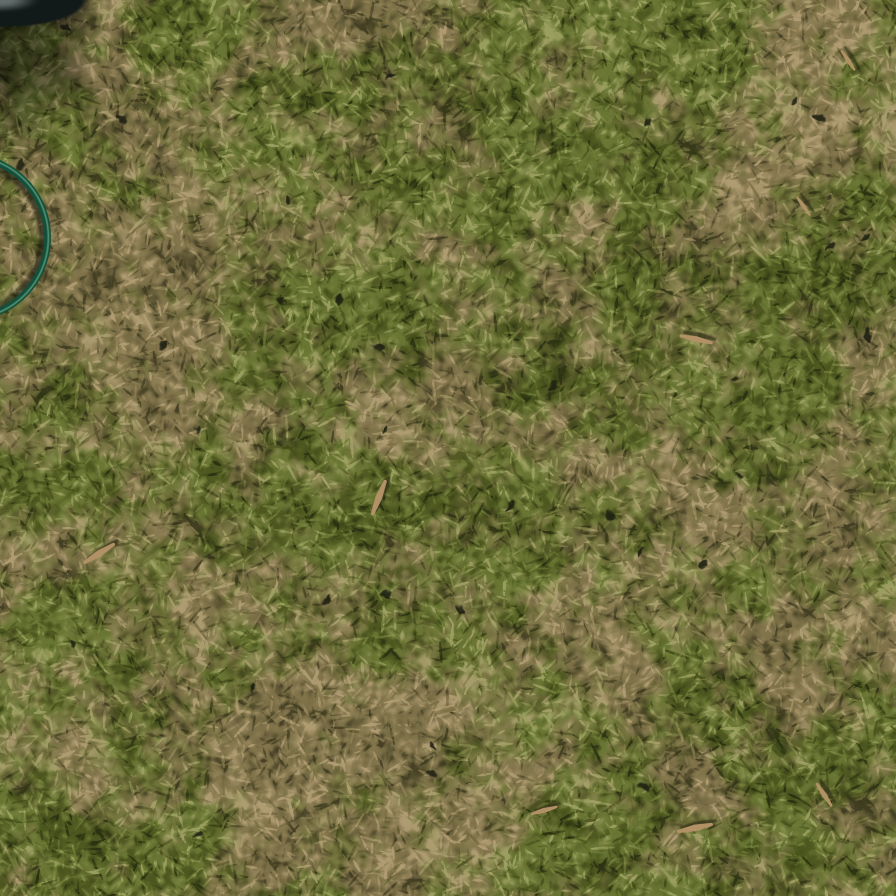
Reproduce this texture procedurally as a WebGL 1 fragment shader.

```glsl
precision highp float;
// A sunlit, patchy lawn seen from above: green turf, dry tan areas, litter and a hose.
// Layered value noise sets dryness and tone, and grids of jittered strokes add blades.
// Tone and dryness then pick a colour from a green ramp and a straw ramp.
uniform vec2 u_resolution;

const float PI = 3.14159265;

float hash(vec2 p) {
  vec3 q = fract(p.xyx * 0.1031);
  q += dot(q, q.yzx + 33.33);
  return fract((q.x + q.y) * q.z);
}

vec2 hash2(vec2 p) {
  return vec2(hash(p), hash(p + 57.3));
}

mat2 rotation(float angle) {
  return mat2(cos(angle), sin(angle), -sin(angle), cos(angle));
}

// Smooth value noise on a grid turned away from the canvas axes
float noise(vec2 p, float frequency, float seed) {
  p = rotation(seed) * p * frequency + seed * 17.0 + 200.0;
  vec2 cell = floor(p);
  vec2 f = fract(p);
  f = f * f * (3.0 - 2.0 * f);
  float low = mix(hash(cell), hash(cell + vec2(1.0, 0.0)), f.x);
  float high = mix(hash(cell + vec2(0.0, 1.0)), hash(cell + 1.0), f.x);
  return mix(low, high, f.y);
}

// Coverage of a tapered stroke centred on the origin
float stroke(vec2 d, float angle, float reach, float width, float blur) {
  d = rotation(angle) * d;
  float along = clamp(d.x, -reach, reach);
  float taper = width * (1.0 - 0.5 * abs(along) / reach);
  return 1.0 - smoothstep(taper - blur, taper + blur, length(d - vec2(along, 0.0)));
}

// Lays one randomly turned blade per cell over the given tone
float addBlades(float tone, vec2 p, float cells, float seed, float width, float spread, float blur) {
  float result = tone;
  for (int j = -1; j <= 1; j++) {
    for (int i = -1; i <= 1; i++) {
      vec2 cell = floor(p * cells) + vec2(float(i), float(j));
      vec2 jitter = hash2(cell + seed);
      vec2 kind = hash2(cell + seed + 131.7);
      float reach = mix(0.35, 0.95, kind.y * kind.y) / cells;
      float cover = stroke(p - (cell + jitter) / cells, kind.x * PI, reach, width, blur);
      float shade = tone + spread * (hash(cell + seed + 271.9) - 0.47);
      result = mix(result, shade, cover);
    }
  }
  return result;
}

// Coverage of sparse litter: some cells hold one stroke
float litter(vec2 p, float cells, float seed, float chance, float reach, float width, float blur) {
  vec2 cell = floor(p * cells);
  vec2 centre = (cell + 0.25 + 0.5 * hash2(cell + seed)) / cells;
  vec2 kind = hash2(cell + seed + 83.1);
  float size = mix(0.55, 1.0, hash(cell + seed + 19.7));
  return step(kind.x, chance) * stroke(p - centre, kind.y * PI, reach * size, width * size, blur);
}

vec3 grassColor(float tone) {
  vec3 color = mix(vec3(0.17, 0.20, 0.07), vec3(0.30, 0.34, 0.12), smoothstep(0.0, 0.33, tone));
  color = mix(color, vec3(0.41, 0.46, 0.20), smoothstep(0.33, 0.66, tone));
  return mix(color, vec3(0.60, 0.62, 0.37), smoothstep(0.66, 1.1, tone));
}

vec3 strawColor(float tone) {
  vec3 color = mix(vec3(0.27, 0.25, 0.14), vec3(0.50, 0.45, 0.29), smoothstep(0.0, 0.55, tone));
  return mix(color, vec3(0.69, 0.61, 0.45), smoothstep(0.5, 1.05, tone));
}

void main() {
  vec2 p = gl_FragCoord.xy / u_resolution.y;
  float blur = 0.7 / u_resolution.y;
  float corner = length((p - vec2(0.0, 1.0)) * vec2(1.0, 0.8));

  // Dry patches, broken up at several scales
  float dryness = 0.30 * noise(p, 6.0, 1.3) + 0.29 * noise(p, 14.0, 2.6)
                + 0.25 * noise(p, 38.0, 0.7) + 0.16 * noise(p, 105.0, 4.1);
  vec2 bare = (p - vec2(0.43, 0.17)) / vec2(0.13, 0.10);
  dryness += 0.10 * exp(-dot(bare, bare)) - 0.12 * (1.0 - smoothstep(0.05, 0.25, corner));
  float dry = smoothstep(0.38, 0.68, dryness);

  // Light and dark clumps, then the blades
  float tone = 0.56 + 0.22 * (noise(p, 11.0, 3.4) - 0.5) + 0.48 * (noise(p, 48.0, 5.2) - 0.5)
             + 0.62 * (noise(p, 150.0, 0.9) - 0.5);
  tone = addBlades(tone, p, 110.0, 11.0, 0.0015, 0.70, blur);
  tone = addBlades(tone, p, 72.0, 43.0, 0.0018, 0.75, blur);
  vec3 color = mix(grassColor(tone), strawColor(tone), dry);

  // Dark holes with ragged edges, and fallen leaves
  vec2 ragged = p + 0.006 * (vec2(noise(p, 140.0, 1.9), noise(p, 140.0, 6.3)) - 0.5);
  color = mix(color, vec3(0.10, 0.11, 0.06), 0.85 * litter(ragged, 20.0, 7.0, 0.09, 0.005, 0.0045, 2.0 * blur));
  color = mix(color, vec3(0.20, 0.19, 0.10), 0.7 * litter(p - 0.004, 6.0, 29.0, 0.22, 0.020, 0.004, 2.0 * blur));
  color = mix(color, vec3(0.70, 0.57, 0.40), litter(p, 6.0, 29.0, 0.22, 0.020, 0.004, blur));

  // Shaded corner with the edge of a dark object
  color *= mix(0.38, 1.0, smoothstep(0.03, 0.15, corner + 0.05 * (noise(p, 30.0, 2.2) - 0.5)));
  float rim = length((p - vec2(0.0, 1.0)) / vec2(0.095, 0.030));
  vec3 objectColor = mix(vec3(0.38, 0.43, 0.42), vec3(0.07, 0.10, 0.10), smoothstep(0.1, 0.5, rim));
  color = mix(color, objectColor, 1.0 - smoothstep(0.95, 1.05, rim));

  // Curved garden hose with a shadow and a highlight
  float hose = length(p - vec2(-0.037, 0.735)) - 0.090;
  color *= 1.0 - 0.45 * (1.0 - smoothstep(0.003, 0.009, abs(hose + 0.004)));
  vec3 hoseColor = mix(vec3(0.08, 0.31, 0.23), vec3(0.30, 0.55, 0.43), 1.0 - smoothstep(0.0, 0.002, abs(hose - 0.001)));
  color = mix(color, hoseColor, 1.0 - smoothstep(0.0038 - blur, 0.0038 + blur, abs(hose)));

  gl_FragColor = vec4(clamp(color, 0.0, 1.0), 1.0);
}
```
